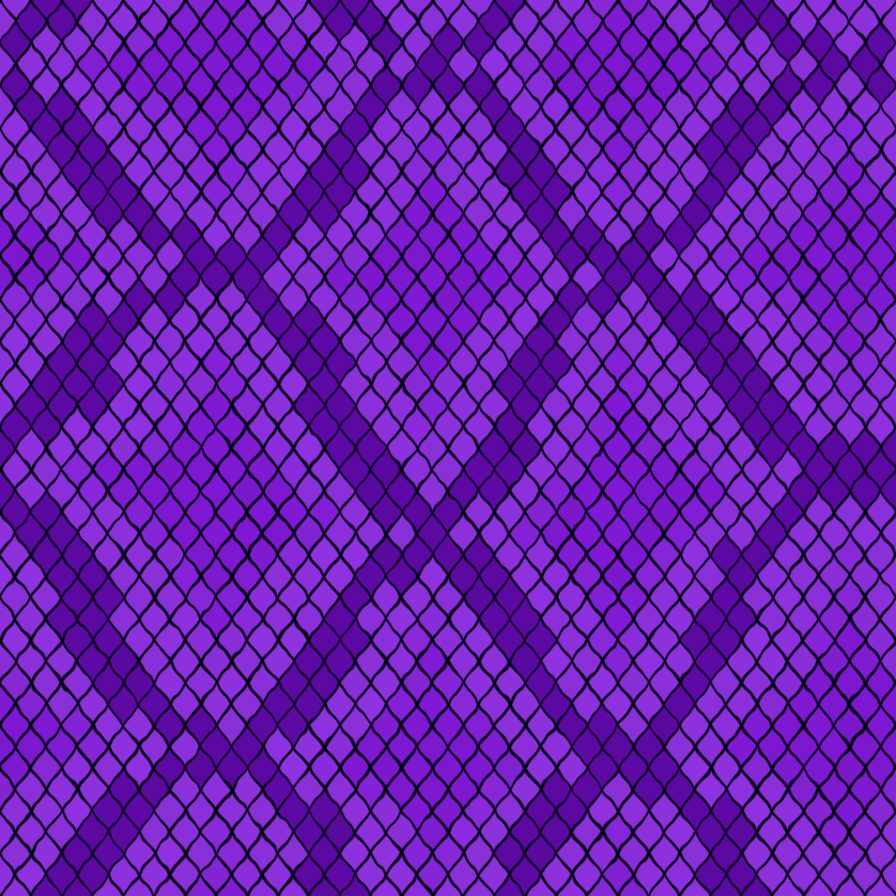
Reproduce this pattern procedurally as a WebGL 1 fragment shader.

```glsl
precision highp float;

uniform vec2 u_resolution;

const float TAU = 6.2831853;
const vec2 SCALES = vec2(29.0, 21.0);
const vec2 DIAMONDS = vec2(2.0);

const vec3 GAP = vec3(0.015, 0.0, 0.08);
const vec3 BAND = vec3(0.36, 0.035, 0.635);
const vec3 RIM = vec3(0.55, 0.19, 0.86);
const vec3 CORE = vec3(0.49, 0.095, 0.815);

float hash(vec2 p) {
  return fract(sin(dot(p, vec2(127.1, 311.7))) * 43758.5453);
}

// Value noise that wraps after a whole number of cells
float wrappedNoise(vec2 p, vec2 period) {
  vec2 i = floor(p);
  vec2 f = fract(p);
  f = f * f * (3.0 - 2.0 * f);
  float a = hash(mod(i, period));
  float b = hash(mod(i + vec2(1.0, 0.0), period));
  float c = hash(mod(i + vec2(0.0, 1.0), period));
  float d = hash(mod(i + vec2(1.0), period));
  return mix(mix(a, b, f.x), mix(c, d, f.x), f.y);
}

// Remaps y so that lines bend at every half step; returns y and its slope
vec2 bend(float y, float amount) {
  float phase = 2.0 * TAU * y;
  return vec2(y + amount * sin(phase) / (2.0 * TAU), 1.0 + amount * cos(phase));
}

// Centre of the nearest rhombus in a staggered lattice
vec2 scaleCentre(vec2 g) {
  vec2 a = floor(g + 0.5);
  vec2 b = floor(g) + 0.5;
  vec2 da = abs(g - a);
  vec2 db = abs(g - b);
  return da.x + da.y < db.x + db.y ? a : b;
}

// Distance inside a rhombus with clipped corners, in canvas units
float scaleInset(vec2 offset, vec2 density) {
  vec2 d = abs(offset);
  float side = (0.5 - d.x - d.y) / length(density);
  vec2 corner = (vec2(0.45, 0.47) - d) / density;
  return min(side, min(corner.x, corner.y) + 0.0013);
}

// Distance to the crossing bands: 0 on a band, 0.5 in a diamond's middle
float bandDistance(vec2 uv, vec2 count) {
  // Uneven spacing of the diamonds
  float sag = 0.5 + 0.5 * cos(TAU * (uv.y - 0.43));
  vec2 p = uv;
  p.x += 0.034 + 0.031 * cos(TAU * (uv.x - 0.807));
  p.y -= 0.005 + 0.022 * cos(TAU * (uv.y - 0.622));
  p.y += 0.032 * sag * cos(TAU * (uv.x - 0.49));
  vec2 q = (p - vec2(0.0, 0.928)) * count;
  // Steep sides, flatter crossings
  q.y = bend(q.y, 0.7).x;
  vec2 lines = vec2(q.x + q.y, q.x - q.y);
  vec2 d = abs(fract(lines + 0.5) - 0.5);
  return min(d.x, d.y);
}

void main() {
  vec2 uv = gl_FragCoord.xy / u_resolution;
  float pixel = 1.0 / min(u_resolution.x, u_resolution.y);

  // Slightly ragged scale lattice with steep joints
  vec2 fine = SCALES * 4.0;
  vec2 ragged = vec2(wrappedNoise(uv * fine, fine),
                     wrappedNoise(uv * fine + 17.0, fine)) - 0.5;
  vec2 shift = vec2(0.0, 0.5);
  vec2 g = uv * SCALES + shift + 0.06 * ragged;
  vec2 bent = bend(g.y, -0.3);
  g.y = bent.x;
  vec2 centre = scaleCentre(g);
  vec2 id = mod(centre + 0.25, SCALES);
  float tone = hash(id);

  // One flat colour per scale, chosen at its centre
  float d = bandDistance((centre - shift) / SCALES, DIAMONDS);
  d += 0.012 * (hash(id + 41.0) - 0.5);
  float onBand = 1.0 - step(0.061, d);
  float inCore = smoothstep(0.18, 0.29, d + 0.05 * (tone - 0.5));
  vec3 color = mix(mix(RIM, CORE, inCore), BAND, onBand);
  color *= 0.98 + 0.04 * tone;

  // Soft dark gaps, thinner along the bands
  float wear = wrappedNoise(uv * SCALES * 2.0, SCALES * 2.0);
  float halfGap = mix(0.0011, 0.0019, wear) * mix(1.0, 0.7, onBand);
  float inset = scaleInset(g - centre, SCALES * vec2(1.0, bent.y));
  float soft = max(0.7 * pixel, 0.0013);
  float cover = smoothstep(-soft, soft, inset - halfGap);
  gl_FragColor = vec4(mix(GAP, color, cover), 1.0);
}
```
